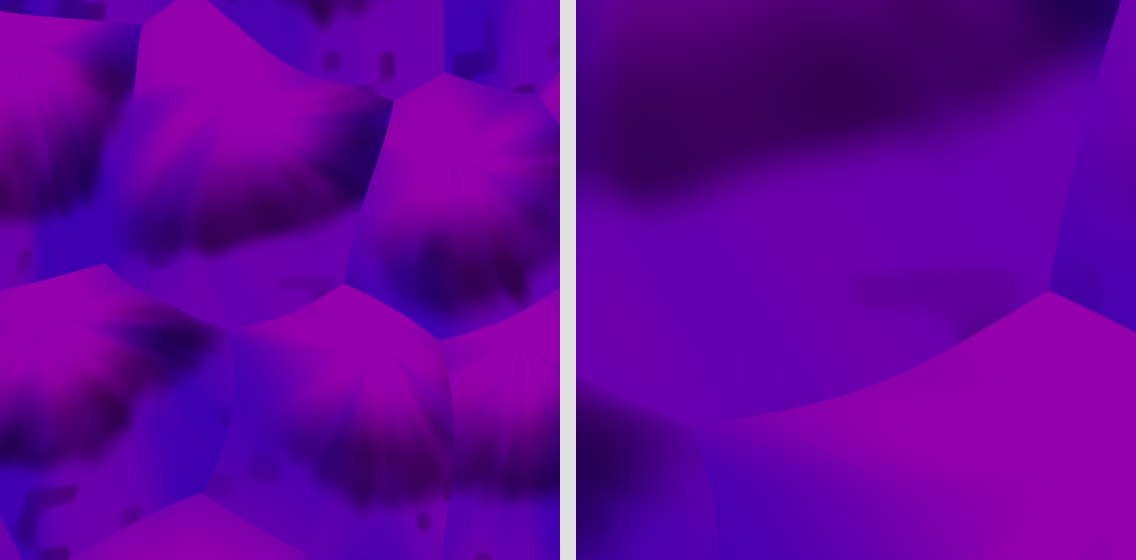
Left, the full canvas; right, a detail of the centre.
A WebGL 2 fragment shader for this background:

```glsl
#version 300 es
precision highp float;
// Large curved cells in violet, each filled with a fan: a magenta heart,
// a soft dark streaked arc to its lower right and blue-violet rays beyond.
// Warped, weighted Voronoi cells give the crisp seams; polar noise the fans.

uniform vec2 u_resolution;
out vec4 outColor;

// Colours
const vec3 BLUE = vec3(0.245, 0.0, 0.69);
const vec3 MAGENTA = vec3(0.58, 0.0, 0.67);
const float SHADE_DEPTH = 0.53;

// Cell layout, in canvas heights
const vec2 SPACING = vec2(0.42, 0.47);
const vec2 ORIGIN = vec2(-0.04, -0.02);
const float JITTER = 0.42;
const float WEIGHT = 0.11;          // size differences; also bends the seams
const float WARP_SCALE = 3.4;
const float WARP_AMOUNT = 0.13;

// Fan shape
const vec2 HEART_OFFSET = vec2(-0.04, 0.14);
const float ARC_RADIUS = 0.275;
const float ARC_SOFTNESS = 0.028;
const float FAN_TILT = 0.45;        // mean turn to the right
const float TILT_SPREAD = 0.6;
const float STREAKS = 7.5;
const float RAYS = 2.4;
const float BLOB_SCALE = 18.0;
const float COOL_CELL_SHARE = 0.12;

// Integer hash: lattice point to two values in 0..1
vec2 hash2(vec2 p) {
    uvec2 v = uvec2(ivec2(p)) * 1664525u + 1013904223u;
    v.x += v.y * 1664525u;
    v.y += v.x * 1664525u;
    v ^= v >> 16u;
    v.x += v.y * 1664525u;
    v.y += v.x * 1664525u;
    v ^= v >> 16u;
    return vec2(v >> 8u) / 16777216.0;
}

// Smooth value noise with two channels
vec2 noise2(vec2 p) {
    vec2 i = floor(p);
    vec2 f = p - i;
    f = f * f * f * (f * (f * 6.0 - 15.0) + 10.0);
    vec2 low = mix(hash2(i), hash2(i + vec2(1, 0)), f.x);
    vec2 high = mix(hash2(i + vec2(0, 1)), hash2(i + vec2(1, 1)), f.x);
    return mix(low, high, f.y);
}

// Centre of a cell; odd rows are shifted by half a cell
vec2 cellSite(vec2 id) {
    vec2 jitter = (hash2(id + 11.0) - 0.5) * JITTER;
    return ORIGIN + SPACING * (id + 0.5 + vec2(0.5 * mod(id.y, 2.0), 0.0) + jitter);
}

// Colour of one cell's fan at point p
vec3 fanColor(vec2 p, vec2 id) {
    vec2 seed = hash2(id + 47.0);
    vec2 q = p - cellSite(id) - HEART_OFFSET;
    float tilt = FAN_TILT + (seed.x - 0.5) * TILT_SPREAD;
    q = mat2(cos(tilt), -sin(tilt), sin(tilt), cos(tilt)) * q;
    float angle = atan(q.x, -q.y);              // 0 points down the fan
    float r = length(vec2(q.x, q.y > 0.0 ? 0.65 * q.y : q.y));
    vec2 shift = floor(seed * 90.0);

    // Polar noise: fine streaks, broad rays, and soft round blobs
    vec2 streak = noise2(vec2(angle * STREAKS, r * 6.0) + shift);
    vec2 ray = noise2(vec2(angle * RAYS, r * 2.0) + shift + 30.0);
    vec2 blob = noise2(p * BLOB_SCALE + shift);
    float below = smoothstep(-1.5, -0.6, angle) * (1.0 - smoothstep(0.9, 1.6, angle));
    ray = mix(vec2(0.5), ray, 1.0 - smoothstep(2.0, 3.0, abs(angle)));

    // Hue: magenta heart turning to blue and violet rays
    float heart = 1.0 - smoothstep(0.07, 0.28, r + 0.12 * (ray.y - 0.5));
    float warmth = mix(0.5 * smoothstep(0.2, 0.85, ray.x), 1.0, heart);
    warmth += 0.15 * below * (streak.y - 0.5);
    if (seed.y > 1.0 - COOL_CELL_SHARE) warmth = 0.6 - 0.6 * warmth;

    // Shade: gradual from the heart, ending sharply at the arc
    float rim = ARC_RADIUS + 0.06 * (ray.y - 0.5) + 0.03 * (streak.x - 0.5);
    float band = smoothstep(0.08, 0.24, r);
    band *= 1.0 - smoothstep(rim - ARC_SOFTNESS, rim + ARC_SOFTNESS, r);
    float shade = band * below * (0.6 + 0.4 * streak.x + 0.4 * (blob.x - 0.5));
    float outer = smoothstep(0.2, 0.28, r) * below;
    shade += 0.5 * outer * smoothstep(0.76, 0.96, blob.y) * (1.0 - band);

    vec3 hue = mix(BLUE, MAGENTA, clamp(warmth, 0.0, 1.0));
    return hue * (1.0 - SHADE_DEPTH * clamp(shade, 0.0, 1.0));
}

void main() {
    vec2 uv = gl_FragCoord.xy / u_resolution.y;
    vec2 p = uv + WARP_AMOUNT * (noise2(uv * WARP_SCALE + 5.0) - 0.5);

    // Nearest and second nearest cells by weighted distance
    vec2 base = floor((p - ORIGIN) / SPACING);
    vec2 nearId = base, nextId = base;
    float nearDist = 1e3, nextDist = 1e3;
    for (int y = -1; y <= 1; y++) {
        for (int x = -2; x <= 2; x++) {
            vec2 id = base + vec2(x, y);
            float d = distance(p, cellSite(id)) - WEIGHT * hash2(id + 83.0).x;
            if (d < nearDist) {
                nextDist = nearDist; nextId = nearId;
                nearDist = d; nearId = id;
            } else if (d < nextDist) {
                nextDist = d; nextId = id;
            }
        }
    }

    // Blend across the seam over about one pixel
    vec2 slope = normalize(p - cellSite(nextId)) - normalize(p - cellSite(nearId));
    float seam = (nextDist - nearDist) / max(length(slope), 0.2);
    float blend = 0.5 - 0.5 * clamp(seam * u_resolution.y, 0.0, 1.0);
    outColor = vec4(mix(fanColor(p, nearId), fanColor(p, nextId), blend), 1.0);
}
```
